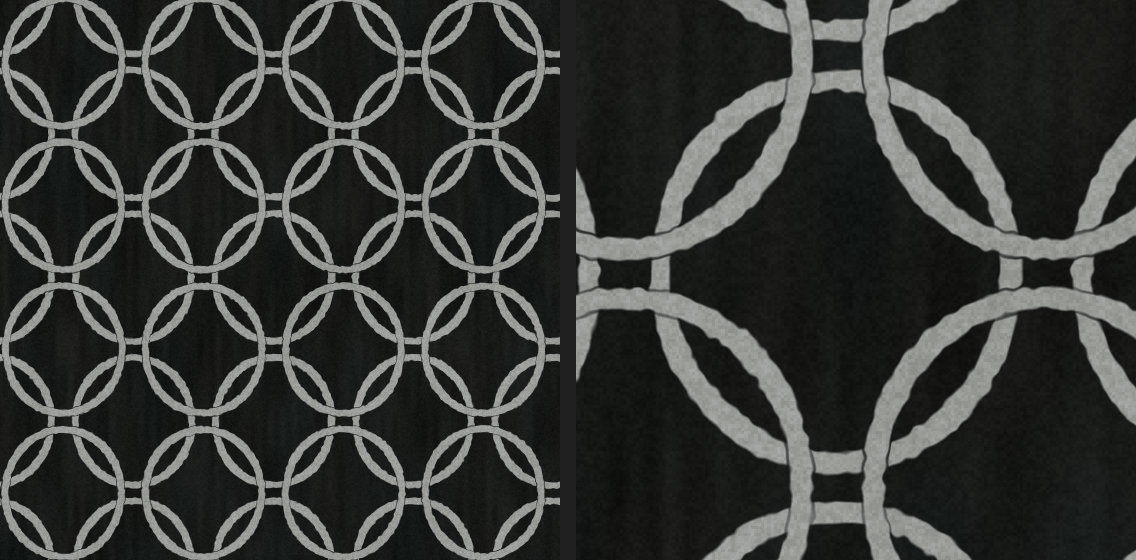
Left, the full canvas; right, a detail of the centre.
A Shadertoy shader for this pattern:

```glsl
// Interlaced pale grey oval rings on a streaked charcoal cloth.

float hash(vec2 p) {
    vec3 q = fract(p.xyx * vec3(0.1031, 0.1030, 0.0973));
    q += dot(q, q.yzx + 33.33);
    return fract((q.x + q.y) * q.z);
}

float noise(vec2 p) {
    vec2 cell = floor(p), f = fract(p);
    f = f * f * (3.0 - 2.0 * f);
    return mix(mix(hash(cell), hash(cell + vec2(1, 0)), f.x),
               mix(hash(cell + vec2(0, 1)), hash(cell + vec2(1, 1)), f.x), f.y);
}

// Signed distance to the band of the nearest oval in one lattice of rings.
float ringBand(vec2 p, vec2 center, vec2 period) {
    vec2 radius = vec2(0.1038, 0.1138);
    vec2 q = p - center;
    q -= period * round(q / period);
    vec2 unit = q / radius;
    float k = max(length(unit), 0.001);
    float dist = k * (k - 1.0) / max(length(unit / radius), 0.001);
    // The band swells on the diagonals and thins at the four extremes.
    float diagonal = 4.0 * unit.x * unit.x * unit.y * unit.y / (k * k * k * k);
    return abs(dist) - mix(0.0060, 0.0076, diagonal);
}

void mainImage(out vec4 fragColor, in vec2 fragCoord) {
    vec2 p = fragCoord / iResolution.y;
    float soft = max(0.8 / iResolution.y, 0.0011);

    // Slight drift of the lines and ragged, woven edges.
    vec2 drift = vec2(noise(p * 14.0), noise(p * 14.0 + 57.0)) - 0.5;
    vec2 fray = vec2(noise(p * 170.0 + 11.0), noise(p * 170.0 + 83.0)) - 0.5;
    vec2 w = p + 0.0022 * drift + 0.0026 * fray;

    // Two ring lattices, offset by half a period.
    vec2 period = vec2(0.25, 0.2565), center = vec2(0.1133, 0.8893);
    float over = ringBand(w, center, period);
    float under = ringBand(w, center + 0.5 * period, period);
    float overMask = 1.0 - smoothstep(-soft, soft, over);
    float underMask = 1.0 - smoothstep(-soft, soft, under);

    // Charcoal ground: upright streaks, broad clouds and fine grain.
    float grain = hash(floor(p * 512.0)) - 0.5;
    float weave = noise(p * 260.0) - 0.5;
    float streak = noise(p * vec2(95.0, 13.0)) - 0.5;
    float cloud = noise(p * vec2(17.0, 8.0) + 31.0) - 0.5;
    float tone = 0.46 + 0.45 * streak + 0.35 * cloud + 0.25 * weave + 0.28 * grain;
    vec3 color = mix(vec3(0.050, 0.058, 0.052), vec3(0.132, 0.142, 0.132), tone);
    color += vec3(-0.008, 0.002, 0.004) * (noise(p * vec2(22.0, 9.0) + 70.0) * 2.0 - 1.0);

    // Speckled pale thread.
    float thread = 0.5 + 0.5 * weave + 0.55 * grain + 0.35 * cloud;
    vec3 pale = mix(vec3(0.545, 0.555, 0.535), vec3(0.665, 0.670, 0.660), thread);

    // Worn dark seams where the upper rings cross the lower ones.
    float seam = 1.0 - smoothstep(0.0004, 0.0018, abs(over - 0.0007));
    seam *= 0.25 + 0.5 * noise(p * 45.0 + 19.0);
    color = mix(color, pale * (1.0 - seam), underMask);
    color = mix(color, pale, overMask);

    fragColor = vec4(color, 1.0);
}
```
